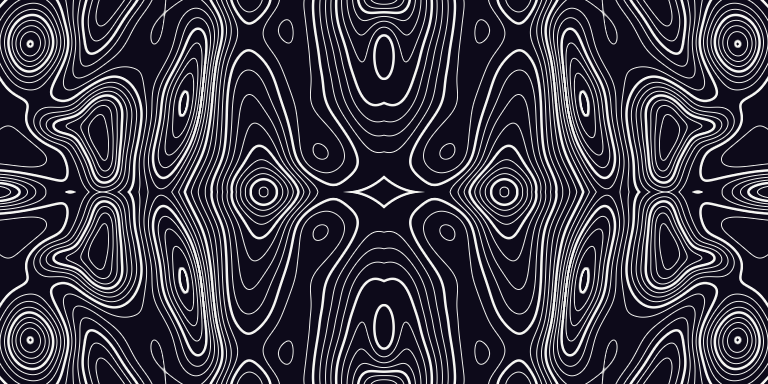
Write a WebGL 2 fragment shader that draws this pattern.

```glsl
#version 300 es
precision highp float;
// Contour map in white on near-black, one quadrant mirrored left-right and up-down.
// A terrain of soft hills and valleys, bent by gradient noise, is sliced at whole
// heights; every fourth contour is heavier. The folds give the pointed kinks.
uniform vec2 u_resolution;
out vec4 outColor;

vec2 hashGradient(vec2 cell) {
  vec2 s = vec2(dot(cell, vec2(127.1, 311.7)), dot(cell, vec2(269.5, 183.3)));
  return 2.0 * fract(sin(s) * 43758.5) - 1.0;
}

float gradientNoise(vec2 p) {
  vec2 i = floor(p), f = p - i;
  vec2 u = f * f * f * (f * (f * 6.0 - 15.0) + 10.0);
  vec2 e = vec2(1.0, 0.0);
  float a = dot(hashGradient(i), f);
  float b = dot(hashGradient(i + e), f - e);
  float c = dot(hashGradient(i + e.yx), f - e.yx);
  float d = dot(hashGradient(i + 1.0), f - 1.0);
  return mix(mix(a, b, u.x), mix(c, d, u.x), u.y);
}

float hill(vec2 p, vec2 centre, vec2 radius) {
  vec2 d = (p - centre) / radius;
  return exp(-dot(d, d));
}

// Terrain height over one quadrant: x from 0 to 2, y from 0 to 1, fold at the origin.
float terrain(vec2 q) {
  vec2 p = q + 0.05 * vec2(gradientNoise(q * 3.2 + 7.0), gradientNoise(q * 3.2 + 31.0));
  float h = -1.0 + 1.3 * gradientNoise(q * 3.0 + 15.0);

  // Twin-lobed hill on the vertical fold
  h += 14.0 * hill(p, vec2(0.0, 1.0), vec2(0.35, 0.85));
  h -= 4.5 * hill(q, vec2(0.0, 0.76), vec2(0.09, 0.2));
  h += 3.0 * hill(q, vec2(0.0, 1.02), vec2(0.12, 0.09));

  // Tall ridge with a tongue along the horizontal fold
  h += 9.0 * hill(p - vec2(0.12 * p.y, 0.0), vec2(0.63, 0.0), vec2(0.2, 0.95));
  h += 5.0 * hill(p, vec2(0.62, 0.0), vec2(0.45, 0.13));
  h += 4.0 * hill(p, vec2(0.7, 1.03), vec2(0.22, 0.13));

  // Narrow slanting gorge
  h -= 7.0 * hill(p + vec2(0.22 * p.y, 0.0), vec2(1.15, 0.47), vec2(0.12, 0.5));

  // Three-lobed knoll
  h += 8.0 * hill(p, vec2(1.48, 0.27), vec2(0.16));
  h += 4.5 * hill(p, vec2(1.43, 0.45), vec2(0.13, 0.11));
  h += 5.0 * hill(p, vec2(1.7, 0.37), vec2(0.14, 0.09));
  h += 4.5 * hill(p, vec2(1.44, 0.09), vec2(0.1, 0.12));

  // Corner knoll, diagonal hollow and spur at the outer edge
  h += 9.0 * hill(p, vec2(1.82, 0.77), vec2(0.17, 0.2));
  h -= 6.0 * hill(p + vec2(0.5 * (p.y - 1.0), 0.0), vec2(1.42, 1.0), vec2(0.16, 0.4));
  h += 7.0 * hill(q, vec2(2.05, 0.0), vec2(0.27, 0.09));
  return h;
}

void main() {
  vec2 uv = gl_FragCoord.xy / u_resolution;
  vec2 q = abs(2.0 * uv - 1.0) * vec2(2.0, 1.0);
  float pixel = 2.0 / u_resolution.y;

  // Distance to the nearest contour from height and slope
  float height = terrain(q);
  vec2 e = vec2(0.002, 0.0);
  vec2 slope = (vec2(terrain(q + e), terrain(q + e.yx)) - height) / e.x;
  float level = round(height);
  float dist = abs(height - level) / max(length(slope), 1.5);

  // Heavy index contours, fine ones between
  float halfWidth = mod(level, 4.0) < 0.5 ? 0.0065 : 0.0025;
  float line = clamp((halfWidth - dist) / pixel + 0.5, 0.0, 1.0);

  vec3 night = vec3(0.05, 0.04, 0.10);
  vec3 chalk = vec3(0.96, 0.96, 0.95);
  outColor = vec4(mix(night, chalk, line), 1.0);
}
```
